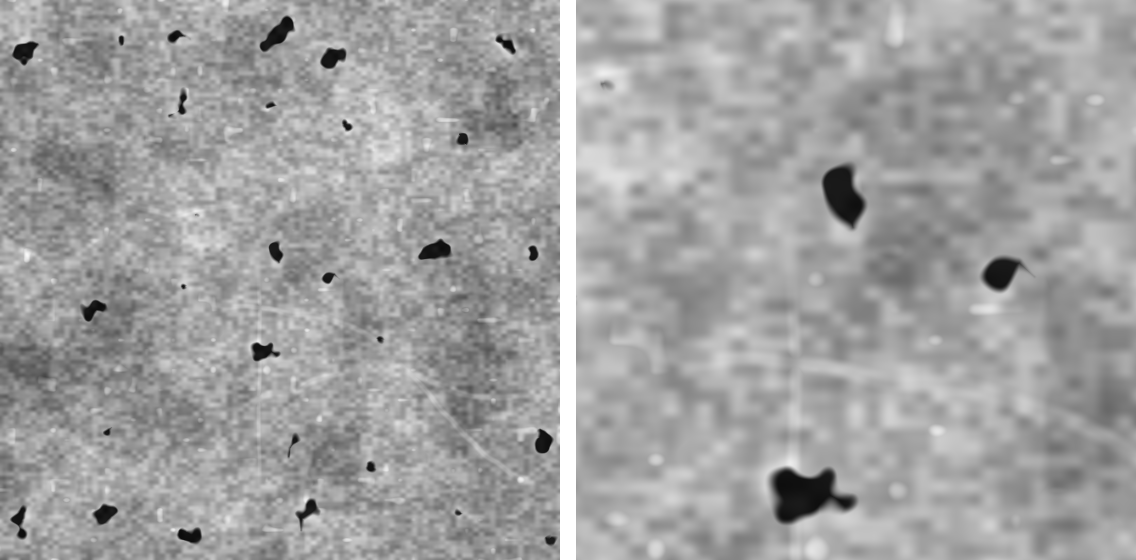
Left, the full canvas; right, a detail of the centre.
Write a WebGL 2 fragment shader that draws this texture.

```glsl
#version 300 es
precision highp float;

uniform vec2 u_resolution;
out vec4 fragColor;

// Tones
const float GROUND_TONE = 0.632;
const float WATER_TONE = 0.075;
const float FIELD_CONTRAST = 0.125;
const float SCRUB_CONTRAST = 0.10;
const float ROAD_CONTRAST = 0.10;
const float SHORE_CONTRAST = 0.07;
const float GRAIN_CONTRAST = 0.21;

// Sizes, as fractions of the canvas
const int FIELD_COUNT = 22;
const int ROAD_COUNT = 3;
const float POND_GRID = 7.0;
const float POND_CHANCE = 0.62;
const float POND_MIN_RADIUS = 0.0055;
const float POND_MAX_RADIUS = 0.0165;
const float ROAD_WIDTH = 0.006;
const float EDGE_SOFTNESS = 0.0032;

// Integer hash giving three values from 0 to 1
vec3 hash3(ivec2 cell, int seed) {
    uvec3 v = uvec3(ivec3(cell, seed)) * 1664525u + 1013904223u;
    v.x += v.y * v.z;
    v.y += v.z * v.x;
    v.z += v.x * v.y;
    v ^= v >> 16u;
    v.x += v.y * v.z;
    v.y += v.z * v.x;
    v.z += v.x * v.y;
    return vec3(v >> 8u) / 16777216.0;
}

float noise(vec2 p, int seed) {
    ivec2 cell = ivec2(floor(p));
    vec2 f = fract(p);
    f = f * f * (3.0 - 2.0 * f);
    float low = mix(hash3(cell, seed).x, hash3(cell + ivec2(1, 0), seed).x, f.x);
    float high = mix(hash3(cell + ivec2(0, 1), seed).x, hash3(cell + ivec2(1, 1), seed).x, f.x);
    return mix(low, high, f.y);
}

// Noise centred on zero
float ripple(vec2 p, int seed) {
    return noise(p, seed) - 0.5;
}

// Capsule whose radius changes from one end to the other
float taperedCapsule(vec2 p, vec2 a, vec2 b, float radiusA, float radiusB) {
    vec2 axis = b - a;
    float t = clamp(dot(p - a, axis) / (dot(axis, axis) + 1e-7), 0.0, 1.0);
    return length(p - a - axis * t) - mix(radiusA, radiusB, t);
}

vec2 direction(float angle) {
    return vec2(cos(angle), sin(angle));
}

// Distance to scattered, bent ponds
float pondDistance(vec2 p) {
    ivec2 home = ivec2(floor(p * POND_GRID));
    float nearest = 1.0;
    for (int y = -1; y <= 1; y++) {
        for (int x = -1; x <= 1; x++) {
            ivec2 cell = home + ivec2(x, y);
            vec3 place = hash3(cell, 11);
            vec3 form = hash3(cell, 12);
            if (place.z > POND_CHANCE) continue;
            float radius = mix(POND_MIN_RADIUS, POND_MAX_RADIUS, form.x * form.x);
            float reach = radius * 2.6 * form.y;
            float angle = 6.2832 * form.z;
            vec2 middle = (vec2(cell) + 0.15 + 0.7 * place.xy) / POND_GRID;
            vec2 head = middle + reach * direction(angle);
            vec2 tail = middle - reach * direction(angle + 2.4 * (place.x - 0.5));
            nearest = min(nearest, taperedCapsule(p, middle, head, radius * 0.75, radius));
            nearest = min(nearest, taperedCapsule(p, middle, tail, radius * 0.75, radius * 0.5));
        }
    }
    return nearest + 0.014 * ripple(p * 70.0, 13) + 0.012 * ripple(p * 34.0, 14);
}

// Rectangular plots with ragged borders, mostly dark
float fieldTint(vec2 p) {
    vec2 q = p + 0.012 * vec2(ripple(p * 45.0, 21), ripple(p * 45.0, 22));
    q.y += 0.05 * (p.x - 0.5);
    float tint = 0.0;
    for (int i = 0; i < FIELD_COUNT; i++) {
        vec3 h = hash3(ivec2(i, 3), 23);
        vec2 center = fract(float(i) * vec2(0.7549, 0.5698) + 0.12 * h.xy);
        vec2 halfSize = mix(vec2(0.022), vec2(0.075, 0.062), h.yx);
        vec2 edge = abs(q - center) - halfSize;
        float inside = 1.0 - smoothstep(-0.005, 0.005, max(edge.x, edge.y));
        float strength = h.z < 0.27 ? 0.55 : -mix(0.45, 1.0, h.z);
        tint = mix(tint, strength, inside * 0.9);
    }
    return tint;
}

// Pale winding roads and one straight track
float roadCover(vec2 p) {
    float cover = 0.0;
    for (int i = 0; i < ROAD_COUNT; i++) {
        vec3 h = hash3(ivec2(i, 7), 31);
        vec2 anchor = vec2(0.3 * h.x + 0.35, (float(i) + 0.2 + 0.6 * h.y) / float(ROAD_COUNT));
        float across = dot(p - anchor, direction(1.57 + 1.6 * (h.z - 0.5)));
        across += 0.26 * ripple(p * 3.2, 32 + i) + 0.012 * ripple(p * 25.0, 36);
        float wear = smoothstep(0.25, 0.65, noise(p * 6.0, 37 + i));
        cover = max(cover, wear * (1.0 - smoothstep(0.3, 1.5, abs(across) / ROAD_WIDTH)));
    }
    float track = abs(p.x - 0.463 + 0.004 * ripple(p * 18.0, 41)) / ROAD_WIDTH;
    float span = smoothstep(0.12, 0.2, p.y) * (1.0 - smoothstep(0.46, 0.52, p.y));
    return max(cover, 0.8 * span * (1.0 - smoothstep(0.2, 0.9, track)));
}

void main() {
    vec2 p = gl_FragCoord.xy / u_resolution.y;

    // Ground: broad drift, patchy scrub and plots
    float scrub = 0.6 * noise(p * 3.5, 1) + 0.28 * noise(p * 9.0, 2) + 0.12 * noise(p * 28.0, 3);
    float tone = GROUND_TONE + 0.13 * ripple(p * 6.0, 4);
    tone -= SCRUB_CONTRAST * smoothstep(0.56, 0.68, scrub);
    tone += FIELD_CONTRAST * fieldTint(p);
    tone += ROAD_CONTRAST * roadCover(p);

    // Grain, drawn out slightly sideways, and bright specks
    tone += GRAIN_CONTRAST * ripple(p * vec2(100.0, 130.0), 5);
    tone += 0.14 * ripple(p * vec2(48.0, 62.0), 6) + 0.11 * ripple(p * 21.0, 7);
    tone += 0.18 * smoothstep(0.86, 1.0, noise(p * vec2(42.0, 56.0), 8));

    // Water with a pale, broken shore
    float water = pondDistance(p);
    float shore = 1.0 - smoothstep(0.003, 0.016, water);
    tone += SHORE_CONTRAST * shore * noise(p * 40.0, 9) * 1.6;
    float depthTone = WATER_TONE + 0.07 * ripple(p * 90.0, 10);
    tone = mix(depthTone, tone, smoothstep(-EDGE_SOFTNESS, EDGE_SOFTNESS, water));

    fragColor = vec4(vec3(clamp(tone, 0.0, 1.0)), 1.0);
}
```
